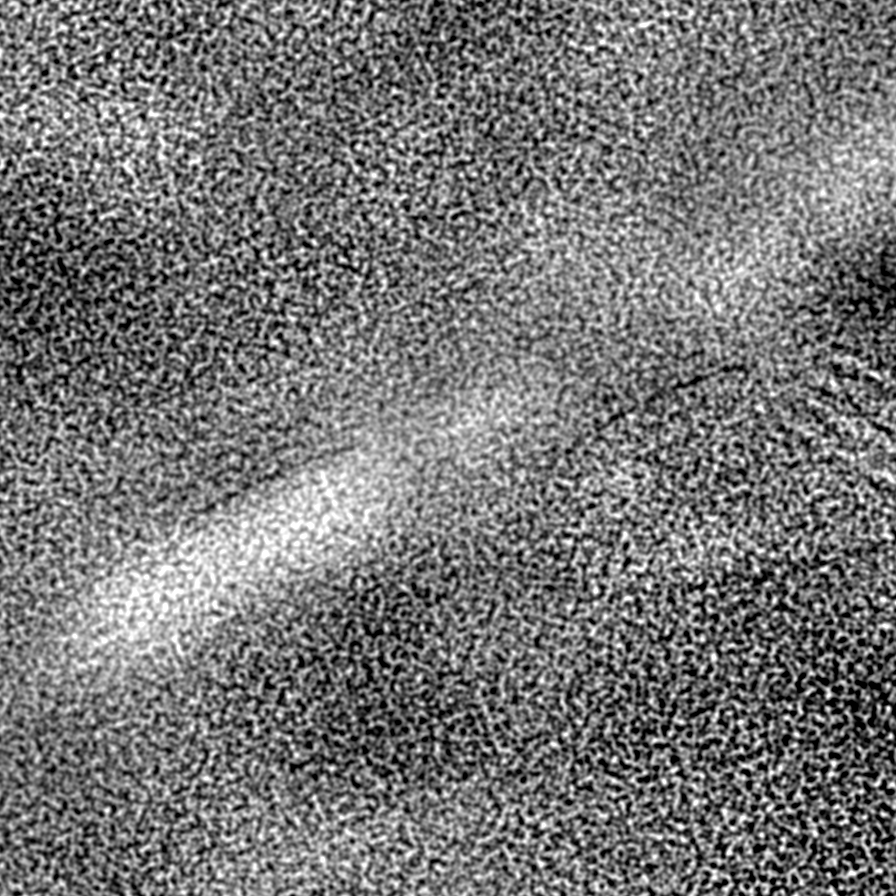
Write a Shadertoy shader that draws this texture.

```glsl
// Grainy grey film of a diagonal pale streak, soft shadows and fine creases.

const float STREAK_ANGLE = 0.56;
const float MID_GREY = 0.465;

vec2 rotate(vec2 p, float angle) {
    float c = cos(angle), s = sin(angle);
    return vec2(c * p.x + s * p.y, c * p.y - s * p.x);
}

vec2 hashGradient(vec2 cell) {
    vec3 h = fract(cell.xyx * vec3(0.1031, 0.1030, 0.0973));
    h += dot(h, h.yzx + 33.33);
    float angle = 6.28318 * fract((h.x + h.y) * h.z);
    return vec2(cos(angle), sin(angle));
}

float cornerValue(vec2 cell, vec2 f, vec2 corner) {
    return dot(hashGradient(cell + corner), f - corner);
}

float gradientNoise(vec2 p) {
    vec2 cell = floor(p), f = fract(p);
    vec2 u = f * f * f * (f * (f * 6.0 - 15.0) + 10.0);
    float low = mix(cornerValue(cell, f, vec2(0, 0)), cornerValue(cell, f, vec2(1, 0)), u.x);
    float high = mix(cornerValue(cell, f, vec2(0, 1)), cornerValue(cell, f, vec2(1, 1)), u.x);
    return mix(low, high, u.y);
}

// Layered noise, each layer turned to hide the lattice
float cloud(vec2 p, int layers) {
    float sum = 0.0, weight = 1.0;
    for (int i = 0; i < layers; i++) {
        sum += weight * gradientNoise(p);
        p = rotate(p, 0.9) * 2.0 + 17.3;
        weight *= 0.6;
    }
    return sum;
}

// Two rotated layers keep the speckle even and directionless
float speckle(vec2 p, float density) {
    float coarse = gradientNoise(rotate(p, 0.4) * density + 40.0);
    float fine = gradientNoise(rotate(p, 1.2) * density * 1.37 + 90.0);
    return coarse + fine;
}

// Soft elliptical blot
float blot(vec2 p, vec2 centre, vec2 radius, float angle) {
    vec2 q = rotate(p - centre, angle) / radius;
    return exp(-dot(q, q));
}

// Streak segment with flatter ends and a firmer upper edge
float streak(vec2 p, vec2 centre, vec2 size) {
    vec2 q = rotate(p - centre, STREAK_ANGLE) / size;
    q.y *= q.y > 0.0 ? 1.25 : 0.85;
    return exp(-q.x * q.x * q.x * q.x - q.y * q.y);
}

// Thin bowed line between two points, fading at its ends
float crease(vec2 p, vec2 a, vec2 b, float bow, float width) {
    vec2 along = b - a;
    float len = length(along);
    vec2 q = rotate(p - a, atan(along.y, along.x));
    float t = q.x / len;
    float offset = (q.y - bow * 4.0 * t * (1.0 - t)) / width;
    float ends = smoothstep(-0.02, 0.15, t) * smoothstep(1.02, 0.85, t);
    return ends * exp(-offset * offset);
}

float broadTone(vec2 p) {
    float tone = 0.15 * cloud(rotate(p, STREAK_ANGLE) * vec2(4.0, 7.0) + 5.0, 4);
    // Pale streak broken into pieces
    tone += 0.36 * streak(p, vec2(0.26, 0.385), vec2(0.21, 0.065));
    tone += 0.20 * streak(p, vec2(0.55, 0.545), vec2(0.09, 0.045));
    tone += 0.20 * streak(p, vec2(0.82, 0.69), vec2(0.08, 0.045));
    tone += 0.22 * streak(p, vec2(0.98, 0.81), vec2(0.09, 0.05));
    // Pale patches
    tone += 0.12 * blot(p, vec2(0.13, 0.86), vec2(0.12, 0.06), 0.0);
    tone += 0.13 * blot(p, vec2(0.62, 0.72), vec2(0.14, 0.05), 0.7);
    tone += 0.17 * blot(p, vec2(0.79, 0.395), vec2(0.06, 0.035), 0.0);
    tone += 0.20 * blot(p, vec2(0.695, 0.46), vec2(0.02), 0.0);
    tone += 0.12 * blot(p, vec2(0.36, 0.04), vec2(0.16, 0.06), 0.2);
    // Shadows
    tone -= 0.18 * blot(p, vec2(0.05, 0.67), vec2(0.18, 0.11), -0.2);
    tone -= 0.19 * blot(p, vec2(0.47, 0.95), vec2(0.13, 0.07), 0.5);
    tone -= 0.25 * blot(p, vec2(1.0, 0.68), vec2(0.08, 0.07), 0.5);
    tone -= 0.23 * blot(p, vec2(0.97, 0.17), vec2(0.18, 0.17), 0.4);
    tone -= 0.14 * blot(p, vec2(0.43, 0.32), vec2(0.16, 0.05), 0.6);
    tone -= 0.12 * blot(p, vec2(0.50, 0.19), vec2(0.22, 0.08), 0.2);
    return tone;
}

float creases(vec2 p) {
    float lines = crease(p, vec2(0.20, 0.41), vec2(0.41, 0.505), 0.012, 0.0035);
    lines += crease(p, vec2(0.44, 0.79), vec2(0.51, 0.87), -0.008, 0.003);
    lines += crease(p, vec2(0.44, 0.765), vec2(0.54, 0.77), -0.012, 0.003);
    lines += crease(p, vec2(0.57, 0.44), vec2(0.86, 0.60), 0.025, 0.003);
    lines += crease(p, vec2(0.71, 0.335), vec2(1.03, 0.41), -0.012, 0.0035);
    lines += crease(p, vec2(0.02, 0.88), vec2(0.10, 0.96), 0.005, 0.003);
    // Fan of ridges at the right, alternating dark and pale
    for (int i = 0; i < 9; i++) {
        float k = float(i);
        vec2 start = vec2(0.855, 0.54) + k * vec2(0.007, 0.010);
        float ridge = crease(p, start, start + vec2(0.18, -0.10), -0.014 + 0.004 * k, 0.0045);
        lines += ridge * (i % 2 == 0 ? 0.8 : -0.7);
    }
    return lines;
}

void mainImage(out vec4 fragColor, in vec2 fragCoord) {
    vec2 p = fragCoord / iResolution.xy;

    // Grain is harsh at lower right and faint along the streak band
    vec2 band = rotate(p - vec2(0.26, 0.385), STREAK_ANGLE);
    float calm = exp(-band.y * band.y / 0.018);
    float harsh = smoothstep(0.45, 1.0, p.x) * smoothstep(0.6, 0.1, p.y);
    float gain = 0.66 - 0.22 * calm + 0.24 * harsh + 0.12 * cloud(p * 5.0 + 60.0, 2);

    float wobble = 0.004 * gradientNoise(p * 28.0);
    float grey = MID_GREY + broadTone(p) + gain * speckle(p, 108.0);
    grey -= 0.25 * creases(p + wobble);
    fragColor = vec4(vec3(clamp(grey, 0.0, 1.0)), 1.0);
}
```
